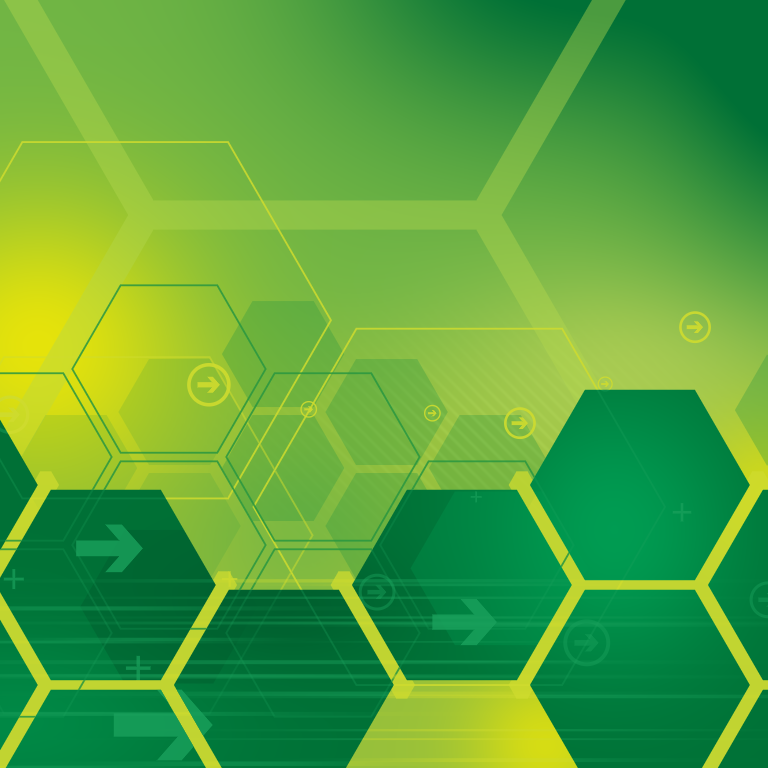
Write a WebGL 2 fragment shader that draws this background.

```glsl
#version 300 es
precision highp float;
uniform vec2 u_resolution;
out vec4 outColor;

const vec3 LIME = vec3(0.44, 0.71, 0.27);
const vec3 PALE = vec3(0.69, 0.81, 0.33);
const vec3 OLIVE = vec3(0.62, 0.76, 0.22);
const vec3 YELLOW = vec3(0.90, 0.89, 0.04);
const vec3 FOREST = vec3(0.00, 0.44, 0.21);
const vec3 DEEP = vec3(0.00, 0.37, 0.18);
const vec3 EMERALD = vec3(0.00, 0.61, 0.32);
const vec3 MINT = vec3(0.10, 0.63, 0.36);
const vec3 LINE_YELLOW = vec3(0.81, 0.86, 0.18);
const vec3 LINE_GREEN = vec3(0.16, 0.59, 0.25);
const float TILE_SIZE = 0.124;
const float GHOST_SIZE = 0.069;
const float WIRE_SIZE = 0.109;
const float LARGE_SIZE = 0.232;
const float GIANT_SIZE = 0.383;
const float THIN = 0.0012;
const int STREAKS = 22;

// Position and size of the icons: x, y, radius
const vec3 BADGES[10] = vec3[10](
  vec3(0.272, 0.499, 0.026), vec3(0.905, 0.574, 0.019), vec3(0.677, 0.449, 0.019),
  vec3(0.013, 0.460, 0.023), vec3(0.402, 0.467, 0.010), vec3(0.563, 0.462, 0.010),
  vec3(0.788, 0.500, 0.009), vec3(0.491, 0.229, 0.022), vec3(0.764, 0.163, 0.028),
  vec3(1.000, 0.219, 0.022));
const vec3 ARROWS[3] = vec3[3](
  vec3(0.186, 0.286, 0.031), vec3(0.647, 0.190, 0.030), vec3(0.277, 0.056, 0.046));
const vec3 PLUSES[5] = vec3[5](
  vec3(0.299, 0.246, 0.010), vec3(0.180, 0.130, 0.016), vec3(0.018, 0.246, 0.013),
  vec3(0.888, 0.333, 0.012), vec3(0.620, 0.353, 0.007));

float pixel;

float hash(float n) {
  n = fract(n * 0.1031);
  n *= n + 33.33;
  return fract(n * (n + n));
}
float fill(float d) { return clamp(0.5 - d / pixel, 0.0, 1.0); }
float stroke(float d, float halfWidth) { return fill(abs(d) - halfWidth); }
float glow(vec2 p, vec2 center, vec2 radius) {
  vec2 q = (p - center) / radius;
  return exp(-dot(q, q));
}
// Flat-topped hexagon, sized by its apothem
float hexagon(vec2 p, float apothem) {
  p = abs(p);
  return max(p.y, dot(p, vec2(0.866, 0.5))) - apothem;
}
// Arrow pointing right, with its tip at the origin
float arrow(vec2 p, float size) {
  p /= size;
  float y = abs(p.y);
  float head = max(abs(p.x + 0.88 * y + 0.35) - 0.35, y - 1.0);
  float shaft = max(abs(p.x + 1.65) - 1.15, y - 0.33);
  return min(head, shaft) * size;
}
float plusSign(vec2 p, float size) {
  p = abs(p);
  return max(max(p.x, p.y) - size, min(p.x, p.y) - size * 0.14);
}

vec3 backdrop(vec2 p) {
  vec3 c = mix(LIME, OLIVE, 0.85 * smoothstep(0.65, 0.38, p.y));
  c = mix(c, PALE, 0.9 * glow(p, vec2(0.84, 0.52), vec2(0.27, 0.15)));
  c = mix(c, YELLOW, glow(p, vec2(0.05, 0.55), vec2(0.21, 0.20)));
  c = mix(c, YELLOW, 0.7 * glow(p, vec2(1.0, 0.36), vec2(0.1)));
  c = mix(c, YELLOW, 0.8 * glow(p, vec2(0.71, 0.03), vec2(0.1)));
  c = mix(c, LIME, 0.7 * glow(p, vec2(0.39, 0.31), vec2(0.13)));
  float shade = glow(p, vec2(0.72, 1.08), vec2(0.30, 0.24))
              + glow(p, vec2(1.08, 0.90), vec2(0.20, 0.25));
  return mix(c, FOREST, min(1.1 * shade, 1.0));
}

void main() {
  vec2 p = gl_FragCoord.xy / u_resolution;
  pixel = 1.0 / min(u_resolution.x, u_resolution.y);
  vec3 color = backdrop(p);

  // Giant pale bands
  vec2 g = p - vec2(0.410, 0.337);
  float band = max(stroke(hexagon(g, GIANT_SIZE), 0.019),
                   stroke(hexagon(g - vec2(0.0, 2.0 * GIANT_SIZE), GIANT_SIZE), 0.019));
  color = mix(color, OLIVE + 0.08, 0.42 * band * smoothstep(0.3, 0.55, p.y));

  // Three honeycombs: ghost fills, green wires, solid tiles
  float ghost = 0.0, wire = 0.0, nearest = 1.0, second = 1.0;
  for (int i = 0; i < 6; i++) {
    float x = float(i), odd = float(i & 1);
    for (int j = 0; j < 2; j++) {
      float row = float(j);
      float lift = i == 2 ? 0.1484 : 0.0;
      vec2 cell = vec2(0.099 + 0.1348 * x, 0.3906 + 0.0729 * odd + lift - 0.1484 * row);
      if (i < 5) ghost = max(ghost, fill(hexagon(p - cell, GHOST_SIZE)) * (i < 2 ? 0.5 : 1.0));
      cell = vec2(0.0195 + 0.2005 * x, 0.405 + 0.1145 * odd - 0.2292 * row);
      if (i < 4 && i - j != 3) wire = max(wire, stroke(hexagon(p - cell, WIRE_SIZE), THIN));
      cell = vec2(-0.094 + 0.2318 * x, 0.3685 - 0.1302 * odd - 0.2604 * row);
      if (i - j != 2) {
        float d = hexagon(p - cell, TILE_SIZE);
        second = min(second, max(d, nearest));
        nearest = min(nearest, d);
      }
    }
  }
  ghost = max(ghost, fill(hexagon(p - vec2(1.04, 0.466), 0.072)));
  color = mix(color, LINE_GREEN, 0.32 * ghost);
  float hatch = smoothstep(0.2, 0.5, abs(fract((p.x + p.y) * 55.0) - 0.5));
  color += 0.03 * hatch * glow(p, vec2(0.62, 0.43), vec2(0.2, 0.1));

  // Solid tiles with bright seams where two of them meet
  float solid = fill(nearest);
  color = mix(color, LINE_YELLOW, 0.75 * fill(second - 0.024));
  vec3 tile = mix(FOREST, EMERALD, glow(p, vec2(0.80, 0.31), vec2(0.17, 0.19)));
  tile = mix(tile, EMERALD, 0.55 * glow(p, vec2(0.02, 0.06), vec2(0.25, 0.12)));
  tile = mix(tile, DEEP, 0.9 * glow(p, vec2(0.37, 0.21), vec2(0.16, 0.08)));
  tile = mix(tile, DEEP, 0.5 * fill(hexagon(p - vec2(0.22, 0.21), 0.10)));
  tile = mix(tile, EMERALD, 0.3 * fill(hexagon(p - vec2(0.65, 0.26), 0.10)));
  color = mix(color, tile, solid);

  // Fine outlines, tinted by what lies beneath
  vec3 accent = mix(LINE_YELLOW, MINT, solid);
  float large = stroke(hexagon(p - vec2(0.163, 0.583), LARGE_SIZE), THIN);
  large = max(large, stroke(hexagon(p - vec2(0.598, 0.340), LARGE_SIZE), THIN));
  large = max(large, 0.6 * stroke(hexagon(p - vec2(0.139, 0.303), LARGE_SIZE), THIN));
  color = mix(color, accent, large * mix(0.85, 0.3, solid));
  color = mix(color, mix(LINE_GREEN, MINT, solid), wire * mix(0.85, 0.25, solid));

  // Horizontal light streaks
  for (int i = 0; i < STREAKS; i++) {
    float n = float(i) * 7.0 + 3.0;
    float d = abs(p.y - 0.27 * hash(n)) - mix(0.0005, 0.003, hash(n + 1.0));
    float along = (p.x - 0.75 * hash(n + 2.0)) / mix(0.12, 0.4, hash(n + 3.0));
    color = mix(color, accent, 0.45 * fill(d) * exp(-along * along));
  }

  // Arrows, ringed badges and plus signs
  for (int i = 0; i < 3; i++)
    color = mix(color, MINT, 0.8 * solid * fill(arrow(p - ARROWS[i].xy, ARROWS[i].z)));
  for (int i = 0; i < 10; i++) {
    vec2 q = p - BADGES[i].xy;
    float r = BADGES[i].z;
    float mark = max(stroke(length(q) - r, r * 0.09), fill(arrow(q - vec2(0.55 * r, 0.0), r * 0.4)));
    color = mix(color, accent, mark * mix(0.9, 0.45, solid));
  }
  for (int i = 0; i < 5; i++)
    color = mix(color, accent, 0.7 * fill(plusSign(p - PLUSES[i].xy, PLUSES[i].z)));

  outColor = vec4(color, 1.0);
}
```
